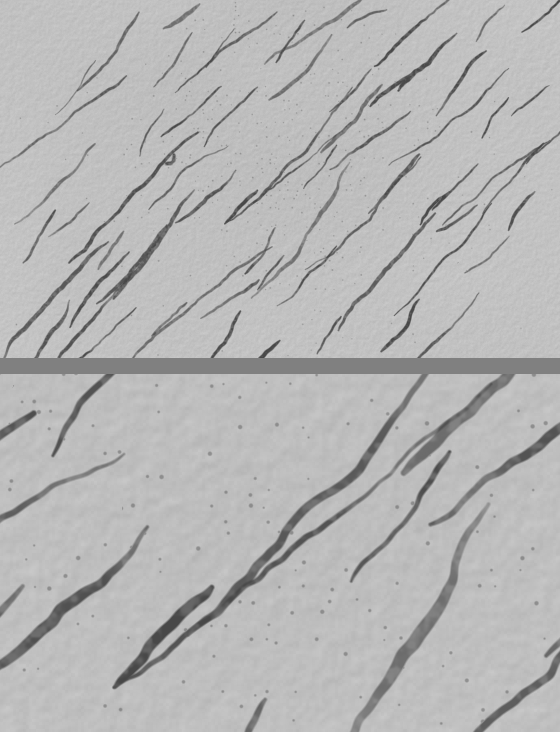
Top: the whole. Bottom: its middle third, enlarged.
A Shadertoy shader for this pattern:

```glsl
const vec3 PAPER = vec3(0.762);
const vec3 GRAPHITE = vec3(0.27);
const vec2 GRID = vec2(11.0, 7.0);

float hash(vec2 p) {
    vec3 q = fract(vec3(p.xyx) * 0.1031);
    q += dot(q, q.yzx + 33.33);
    return fract((q.x + q.y) * q.z);
}

float noise(vec2 p) {
    vec2 i = floor(p), f = fract(p);
    f = f * f * (3.0 - 2.0 * f);
    float low = mix(hash(i), hash(i + vec2(1, 0)), f.x);
    float high = mix(hash(i + vec2(0, 1)), hash(i + vec2(1, 1)), f.x);
    return mix(low, high, f.y);
}

vec2 rotate(vec2 p, float angle) {
    float c = cos(angle), s = sin(angle);
    return vec2(c * p.x + s * p.y, c * p.y - s * p.x);
}

// Rough relief of the sheet
float relief(vec2 p) {
    return 0.55 * noise(p * 75.0) + 0.45 * noise(p * 150.0 + 17.0);
}

float paperTone(vec2 p, vec2 centre) {
    float emboss = relief(p) - relief(p + vec2(-0.003, 0.004));
    float mottling = noise(p * 4.0 + 5.0) - 0.5;
    float shade = exp(-4.0 * dot(p - centre, p - centre));
    return 0.065 * emboss + 0.018 * mottling - 0.022 * shade
         + 0.016 * (hash(floor(p * 330.0)) - 0.5);
}

// Tiny graphite specks, denser near the centre
float specks(vec2 p, vec2 centre, float pixel) {
    vec2 cell = floor(p * 80.0);
    vec2 spot = 0.25 + 0.5 * vec2(hash(cell + 3.0), hash(cell + 71.0));
    float radius = mix(0.0008, 0.002, hash(cell + 29.0));
    float d = length(fract(p * 80.0) - spot) / 80.0;
    float density = 0.16 * exp(-7.0 * dot(p - centre, p - centre));
    return step(hash(cell + 113.0), density)
         * (1.0 - smoothstep(radius - pixel, radius + pixel, d));
}

// Wavering pencil line along the x axis, with tapered ends
float pencilLine(vec2 q, float halfLength, float halfWidth, float bend,
                 float seed, float pixel) {
    float s = clamp(q.x / halfLength, -1.0, 1.0);
    float x = s * halfLength;
    float path = bend * (s * s - 0.4) - 0.4 * bend * s * s * s
               + 0.016 * (noise(vec2(x * 15.0 + 9.0, seed)) - 0.5)
               + 0.003 * (noise(vec2(x * 70.0 + 40.0, seed)) - 0.5);
    float pressure = 0.6 + 0.6 * noise(vec2(x * 11.0 + 20.0, seed + 7.0));
    float width = halfWidth * pressure * (1.0 - 0.55 * pow(abs(s), 6.0));
    float d = length(vec2(q.x - x, q.y - path));
    float soft = 0.0008 + 0.6 * pixel;
    return (1.0 - smoothstep(width - soft, width + soft, d))
         * mix(0.7, 1.0, smoothstep(0.6, 0.9, pressure));
}

// Slanting strokes scattered over a tilted oval
float strokes(vec2 p, float aspect, float pixel) {
    float clear = 1.0;
    for (int i = 0; i < int(GRID.x * GRID.y); i++) {
        vec2 cell = vec2(mod(float(i), GRID.x), floor(float(i) / GRID.x));
        vec2 jitter = vec2(hash(cell + 11.0), hash(cell + 47.0));
        vec2 centre = (cell + jitter) / GRID * vec2(aspect, 1.0);
        vec2 oval = rotate(centre - vec2(0.52 * aspect, 0.5), 0.73);
        if (length(oval / vec2(0.93, 0.62)) > 1.0) continue;

        float sizeRnd = hash(cell + 83.0);
        float flatness = smoothstep(0.75, 1.0, centre.y) * hash(cell + 5.0);
        float angle = mix(0.62, 1.05, hash(cell + 131.0)) - 0.45 * flatness;
        float halfLength = mix(0.06, 0.26, sizeRnd * sizeRnd);
        float halfWidth = mix(0.0026, 0.0058, hash(cell + 157.0));
        float bend = halfLength * 0.22 * (hash(cell + 191.0) - 0.5);
        float strength = mix(0.6, 1.0, sqrt(hash(cell + 223.0)));
        vec2 q = rotate(p - centre, angle);
        if (abs(q.x) > halfLength + 0.02 || abs(q.y) > 0.07) continue;
        clear *= 1.0 - strength * pencilLine(q, halfLength, halfWidth, bend,
                                             float(i) * 3.0, pixel);
    }
    return 1.0 - clear;
}

// Small heavy curl with a ragged edge
float curl(vec2 q, float pixel) {
    float ring = abs(length(q) - 0.017) + 0.004 * noise(q * 120.0 + 50.0);
    float width = 0.008 * smoothstep(-0.02, 0.02, q.x - q.y);
    return 0.9 * (1.0 - smoothstep(width - 0.002 - pixel, width + pixel, ring));
}

void mainImage(out vec4 fragColor, in vec2 fragCoord) {
    float pixel = 1.0 / iResolution.y;
    float aspect = iResolution.x * pixel;
    vec2 p = fragCoord * pixel;
    vec2 centre = vec2(0.5 * aspect, 0.57);

    vec3 color = PAPER + paperTone(p, centre);

    // Graphite catches on the raised grain
    float grain = mix(0.74, 1.0, smoothstep(0.2, 0.65, relief(p * 1.4 + 3.0)));
    float ink = strokes(p, aspect, pixel);
    ink = max(ink, curl(p - vec2(0.3 * aspect, 0.56), pixel));
    ink = max(ink * grain, 0.4 * specks(p, centre, pixel));

    fragColor = vec4(mix(color, GRAPHITE, ink), 1.0);
}
```
